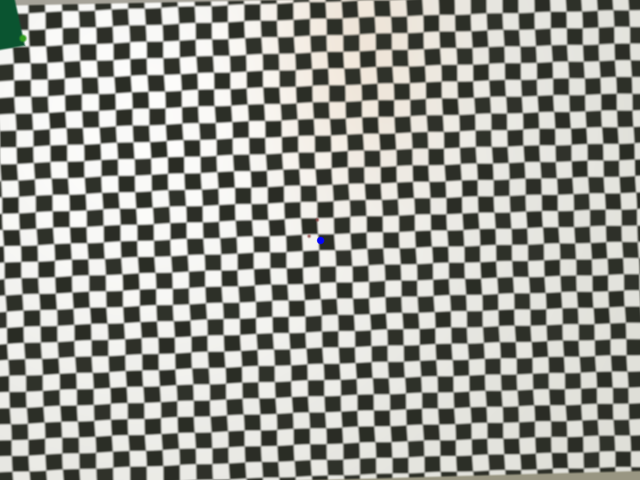
This pattern is drawn by a Shadertoy shader. Its source:

```glsl
// A slightly tilted, softly focused checkerboard sheet with uneven light and small marks.

// Invert the gentle lens bend: sheet position to cell coordinates, cell centres on integers.
vec2 cellCoords(vec2 p) {
    vec2 d = p - vec2(0.6806, 0.4953);
    vec2 g = d / 0.034;
    for (int k = 0; k < 5; k++) {
        vec2 bent = vec2(-0.00134 * g.y - 3.2e-5 * g.x * g.x,
                          0.00113 * g.x - 1e-5 * g.x * g.x + 3.5e-5 * g.y * g.y);
        g = (d - bent) / vec2(0.03385, 0.0340);
    }
    return g;
}

float hash(vec2 cell) {
    return fract(sin(dot(cell, vec2(127.1, 311.7))) * 43758.5453);
}

// Blurred square wave, +1 on even cells and -1 on odd cells.
vec2 softWave(vec2 g, float blur) {
    vec2 s = clamp(cos(3.14159 * g) / blur, -1.0, 1.0);
    return s * (1.5 - 0.5 * s * s);
}

// Coverage of the region where a signed distance is negative.
float cover(float dist, float soft) {
    return 1.0 - smoothstep(-soft, soft, dist);
}

// Uneven light: bright at upper left, dimmer to the right and below.
vec3 paperColor(vec2 p) {
    float glow = exp(-1.5 * dot(p - vec2(0.3, 0.75), p - vec2(0.3, 0.75)));
    vec3 paper = mix(vec3(0.86, 0.86, 0.83), vec3(0.985, 0.985, 0.98), glow);
    vec2 q = (p - vec2(0.75, 0.9)) / vec2(0.2, 0.3);
    return paper * mix(vec3(1.0), vec3(0.99, 0.95, 0.91), exp(-dot(q, q)));
}

void mainImage(out vec4 fragColor, in vec2 fragCoord) {
    vec2 p = fragCoord / iResolution.y;
    float soft = 0.002 + 0.7 / iResolution.y;

    // Checker cells with slightly wavering edges
    vec2 g = cellCoords(p);
    g += 0.02 * sin(g.yx * 1.7 + 2.0 * sin(g * 0.43));
    vec2 wave = softWave(g, max(0.4, 100.0 / iResolution.y));
    float ink = pow(clamp(0.5 + 0.5 * wave.x * wave.y, 0.0, 1.0), 1.35);

    // Small tone changes from cell to cell
    float tone = hash(floor(g + 0.5)) - 0.5;
    vec3 paper = paperColor(p) + 0.015 * tone;
    vec3 black = vec3(0.175, 0.185, 0.155) + 0.025 * tone;
    vec3 color = mix(paper, black, ink);

    // Table showing past the top and bottom edges
    float topEdge = 0.988 + 0.02 * p.x - p.y;
    color = mix(color, vec3(0.65, 0.64, 0.60), cover(topEdge, soft));
    float bottomEdge = p.y - 0.028 * (p.x - 0.66);
    color = mix(color, vec3(0.60, 0.59, 0.51), cover(bottomEdge, soft));

    // Green board in the upper left corner
    float board = max(p.x - 0.031 - 0.22 * (1.0 - p.y), 0.896 + 0.17 * p.x - p.y);
    color = mix(color, vec3(0.04, 0.33, 0.19), cover(board, soft));
    float tab = length(p - vec2(0.048, 0.920)) - 0.007;
    color = mix(color, vec3(0.20, 0.62, 0.12), cover(tab, soft));

    // Red specks beside a blue dot
    float specks = min(length(p - vec2(0.644, 0.508)), length(p - vec2(0.661, 0.542))) - 0.003;
    color = mix(color, vec3(0.50, 0.16, 0.16), 0.8 * cover(specks, soft));
    float dot0 = length(p - vec2(0.668, 0.499)) - 0.0075;
    color = mix(color, vec3(0.02, 0.02, 0.98), cover(dot0, 0.5 * soft));

    fragColor = vec4(clamp(color, 0.0, 1.0), 1.0);
}
```
